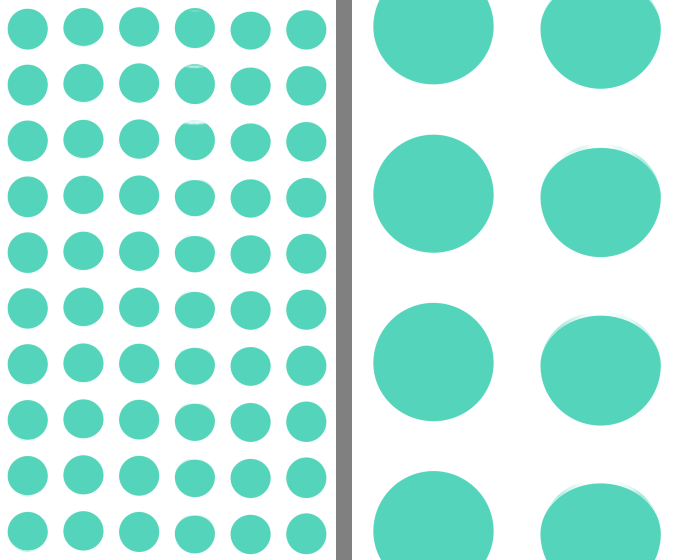
Left, the full canvas; right, a detail of the centre.
Reproduce this pattern procedurally as a Shadertoy shader.

```glsl
// Grid of hand-stamped mint dots on white, with columns slowly drifting and one wearing at the top.

const vec2 GRID = vec2(6.0, 10.0);
const vec3 PAPER = vec3(1.0);
const vec3 MINT = vec3(0.33, 0.83, 0.73);
const float RADIUS = 0.358;
const int WORN_COLUMN = 3;

// Upper and lower reach of each column's dots, in cells, at the top and bottom rows
const float TOP_FIRST[6] = float[](0.344, 0.357, 0.370, 0.357, 0.292, 0.318);
const float TOP_LAST[6] = float[](0.359, 0.372, 0.359, 0.294, 0.307, 0.333);
const float LOW_FIRST[6] = float[](-0.385, -0.320, -0.333, -0.359, -0.385, -0.385);
const float LOW_LAST[6] = float[](-0.331, -0.331, -0.357, -0.383, -0.396, -0.396);

float hash(vec2 p) {
    return fract(sin(dot(p, vec2(127.1, 311.7))) * 43758.5453);
}

// Smooth noise along x, with a separate sequence per seed
float noise(float x, float seed) {
    float i = floor(x);
    return mix(hash(vec2(i, seed)), hash(vec2(i + 1.0, seed)), smoothstep(0.0, 1.0, x - i));
}

// Approximate signed distance to an ellipse
float ellipse(vec2 p, vec2 r) {
    float k = length(p / r);
    return k * (k - 1.0) / max(length(p / (r * r)), 1e-4);
}

float fill(float d, float blur) {
    return 1.0 - smoothstep(-blur, blur, d);
}

// Pale brush streak where the paint is rubbed away
float streak(vec2 p, float y, vec2 size, float seed) {
    vec2 q = (p - vec2(0.0, y + 0.3 * p.x * p.x)) / size;
    return exp(-dot(q, q)) * mix(0.7, 1.0, noise(p.x * 25.0, seed));
}

// Paint coverage of one dot; id counts columns from the left and rows from the top
float dotCoverage(vec2 p, vec2 id, float blur) {
    int column = int(id.x);
    float t = id.y / (GRID.y - 1.0);
    float seed = id.x + id.y * GRID.x;
    bool worn = column == WORN_COLUMN;
    bool flattened = worn && id.y > 2.5;

    // Upper and lower halves have their own radii
    float top = mix(TOP_FIRST[column], TOP_LAST[column], t);
    if (worn) top = flattened ? mix(0.280, 0.294, t) : TOP_FIRST[column];
    float low = mix(LOW_FIRST[column], LOW_LAST[column], t * t);
    float middle = column < WORN_COLUMN ? top - RADIUS : low + RADIUS;
    vec2 q = p - vec2(-0.005 - 0.005 * id.x, middle);
    bool upper = q.y > 0.0;
    vec2 radius = vec2(RADIUS, upper ? top - middle : middle - low);
    float paint = fill(ellipse(q, radius), blur);

    // Thin translucent lip beyond a flattened edge
    float lip = 0.0;
    if (upper && flattened) lip = 0.55 * smoothstep(0.02, 0.2, abs(q.x));
    if (!upper && column == 0) lip = 0.4 * smoothstep(0.5, 0.8, t);
    if (!upper && column == 1) lip = 0.3 * (1.0 - t);
    float ghost = fill(ellipse(q, radius + vec2(0.0, 0.025)), blur);
    paint = max(paint, ghost * lip * noise(q.x * 12.0 + 40.0, seed));

    // Rubbing grows down the first rows of the worn column
    if (worn && !flattened) {
        float wear = id.y * 0.5;
        vec2 size = mix(vec2(0.08, 0.012), vec2(0.22, 0.026), wear);
        float rub = streak(q, 0.305, size, seed) * mix(0.4, 1.0, sqrt(wear));
        float fade = smoothstep(0.29, 0.33, q.y) * 0.75 * wear * wear;
        paint *= (1.0 - rub) * (1.0 - fade);
    }
    return paint;
}

void mainImage(out vec4 fragColor, in vec2 fragCoord) {
    vec2 uv = fract(fragCoord / iResolution.xy);
    vec2 cell = uv * GRID;
    vec2 id = min(floor(cell), GRID - 1.0);
    vec2 p = cell - id - 0.5;
    id.y = GRID.y - 1.0 - id.y;

    vec2 pixel = GRID / iResolution.xy;
    float paint = dotCoverage(p, id, 0.7 * max(pixel.x, pixel.y));
    fragColor = vec4(mix(PAPER, MINT, paint), 1.0);
}
```
